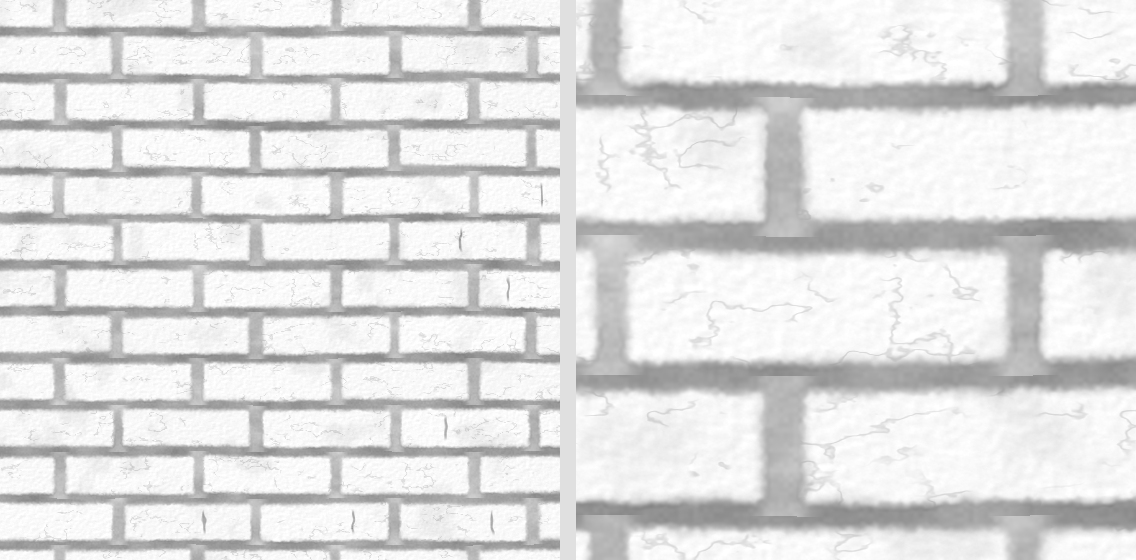
Left, the full canvas; right, a detail of the centre.
Write a WebGL 1 fragment shader that draws this texture.

```glsl
precision highp float;
// White painted brick wall in running bond with blotchy grey mortar.
// Each brick is a jittered rounded box with ragged edges; layered value noise
// gives the plaster relief, fine wrinkles, rare cracks and mortar stains.
uniform vec2 u_resolution;

float hash(vec2 p) {
  vec3 a = fract(p.xyx * vec3(0.1031, 0.1030, 0.0973));
  a += dot(a, a.yzx + 33.33);
  return fract((a.x + a.y) * a.z);
}

float noise(vec2 p) {
  vec2 i = floor(p), f = fract(p);
  f = f * f * (3.0 - 2.0 * f);
  return mix(mix(hash(i), hash(i + vec2(1.0, 0.0)), f.x),
             mix(hash(i + vec2(0.0, 1.0)), hash(i + vec2(1.0, 1.0)), f.x), f.y);
}

float fbm(vec2 p) {
  float sum = 0.0, amp = 0.5;
  for (int i = 0; i < 4; i++) {
    sum += amp * noise(p);
    p = p * 2.03 + 17.3;
    amp *= 0.5;
  }
  return sum / 0.9375;
}

float roundedBox(vec2 p, vec2 halfSize, float radius) {
  vec2 d = abs(p) - halfSize + radius;
  return length(max(d, 0.0)) + min(max(d.x, d.y), 0.0) - radius;
}

// Thin broken lines along the mid level of a noise field
float wrinkles(vec2 p) {
  float line = 1.0 - smoothstep(0.0, 0.05, abs(fbm(p) - 0.5));
  return line * smoothstep(0.52, 0.72, noise(p * 0.9 + 40.0));
}

void main() {
  // Twelve courses; y runs downwards, one unit per course
  vec2 uv = gl_FragCoord.xy / u_resolution;
  vec2 p = vec2(uv.x, 1.0 - uv.y) * 12.0 + 40.0;
  float pixel = 12.0 / u_resolution.y;

  // Brick cell
  const float pitch = 2.961;
  vec2 wall = p - 40.0;
  wall.y += 0.05 * (noise(p * vec2(0.5, 0.3)) - 0.5) - 0.68;
  float row = floor(wall.y);
  float column = (wall.x - mix(2.53, 1.28, mod(row, 2.0))) / pitch;
  vec2 id = vec2(floor(column), row) + 20.0;
  vec2 local = vec2((fract(column) - 0.5) * pitch, fract(wall.y) - 0.5);

  // Jittered box with uneven edges
  vec2 jitter = vec2(hash(id), hash(id + 31.0)) - 0.5;
  vec2 q = local - jitter * vec2(0.07, 0.035);
  q.y += q.x * 0.02 * (hash(id + 57.0) - 0.5);
  vec2 halfSize = vec2(1.375, 0.402) + 0.025 * (hash(id + 83.0) - 0.5);
  float d = roundedBox(q, halfSize, 0.07);
  d += 0.05 * (fbm(p * 5.0) - 0.5) + 0.025 * (noise(p * 22.0) - 0.5);

  // Mortar: cloudy stains, pale crossings, dark rim under each brick
  float bed = smoothstep(0.36, 0.46, abs(local.y));
  float head = smoothstep(1.2, 1.42, abs(local.x));
  float mortar = 0.68 + 0.22 * (fbm(p * vec2(1.6, 3.0) + 9.0) - 0.5);
  mortar += 0.05 * head * (1.0 - bed) + 0.08 * head * bed;
  mortar -= 0.07 * bed * (1.0 - head);
  float rim = 1.0 - smoothstep(0.0, 0.045, abs(d - 0.015));
  mortar -= 0.08 * rim * smoothstep(-0.1, 0.3, q.y) * noise(p * 4.0 + 5.0);
  mortar += 0.04 * (noise(p * 28.0) - 0.5);

  // Painted face: embossed grain, wrinkles, faint dirt
  vec2 grain = p * vec2(14.0, 18.0);
  float relief = fbm(grain) - fbm(grain + vec2(0.5, 0.6));
  float face = 0.978 + 0.012 * (hash(id + 7.0) - 0.5) + 0.07 * relief;
  face -= 0.11 * wrinkles(p * vec2(3.0, 5.5) + id * 3.7);
  face -= 0.05 * smoothstep(0.58, 0.8, fbm(p * 1.4 + 60.0));

  // Rare vertical crack through the upper part of a brick
  float crackX = q.x - (hash(id + 11.0) - 0.5) * 1.6 - 0.07 * (noise(p * 7.0) - 0.5);
  float crack = 1.0 - smoothstep(0.008, 0.02 + pixel, abs(crackX));
  crack *= step(0.93, hash(id + 13.0)) * (1.0 - smoothstep(0.15, 0.3, abs(q.y)));
  face -= 0.3 * crack;

  // Worn grey border inside the brick edge, then blend into the mortar
  float wear = 0.03 + 0.09 * noise(p * vec2(2.5, 4.0) + 21.0);
  face -= 0.13 * smoothstep(-wear, 0.02, d);
  float soft = 0.018 + 0.035 * noise(p * 3.0 + 70.0) + 0.5 * pixel;
  float shade = mix(face, mortar, smoothstep(-soft, soft, d));
  gl_FragColor = vec4(vec3(clamp(shade, 0.0, 1.0)), 1.0);
}
```
